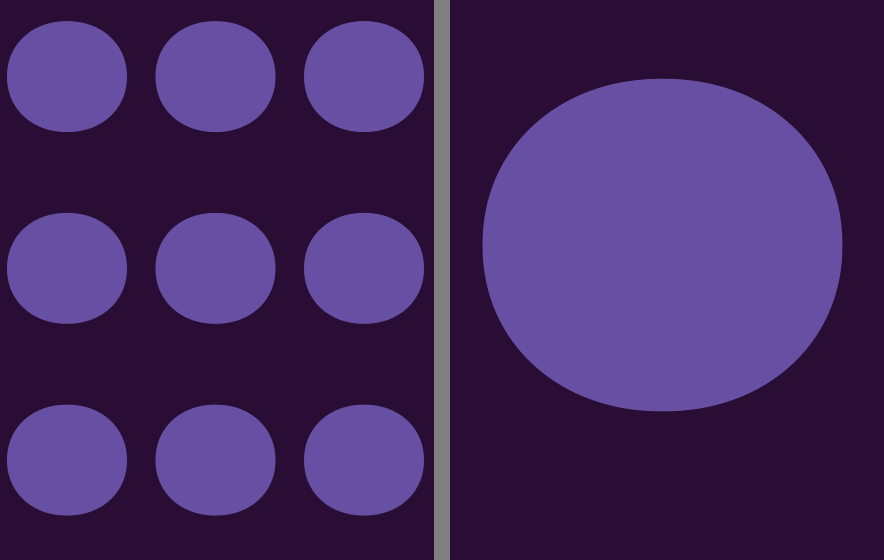
Left, the full canvas; right, a detail of the centre.
A Shadertoy shader for this pattern:

```glsl
// Flat violet discs, slightly wider than tall, in a regular grid on dark plum.
// The canvas is folded into one cell, where a superellipse distance gives
// the disc a softly squared outline with an antialiased edge.

// Lengths are fractions of the canvas height.
#define PITCH vec2(0.2652, 0.3424)         // spacing between disc centres
#define FIRST_CENTRE vec2(0.1196, 0.1784)  // centre of the lower left disc
#define RADII vec2(0.1071, 0.0990)         // half width and half height
#define ROUNDNESS 2.1                      // 2 is an ellipse, more is squarer
#define GROUND_COLOUR vec3(0.163, 0.052, 0.206)
#define DISC_COLOUR vec3(0.405, 0.313, 0.640)

// Approximate signed distance to a superellipse centred on the origin.
float superellipse(vec2 p, vec2 radii, float power) {
    vec2 q = pow(abs(p) / radii, vec2(power));
    return (pow(q.x + q.y, 1.0 / power) - 1.0) * min(radii.x, radii.y);
}

// Offset from the nearest disc centre.
vec2 foldToCell(vec2 p) {
    vec2 cell = (p - FIRST_CENTRE) / PITCH;
    return (fract(cell + 0.5) - 0.5) * PITCH;
}

void mainImage(out vec4 fragColor, in vec2 fragCoord) {
    vec2 p = fragCoord / iResolution.y;
    float pixel = 1.0 / iResolution.y;

    // Disc coverage, smoothed over about one pixel.
    float edge = superellipse(foldToCell(p), RADII, ROUNDNESS);
    float coverage = 1.0 - smoothstep(-0.6 * pixel, 0.6 * pixel, edge);

    fragColor = vec4(mix(GROUND_COLOUR, DISC_COLOUR, coverage), 1.0);
}
```
